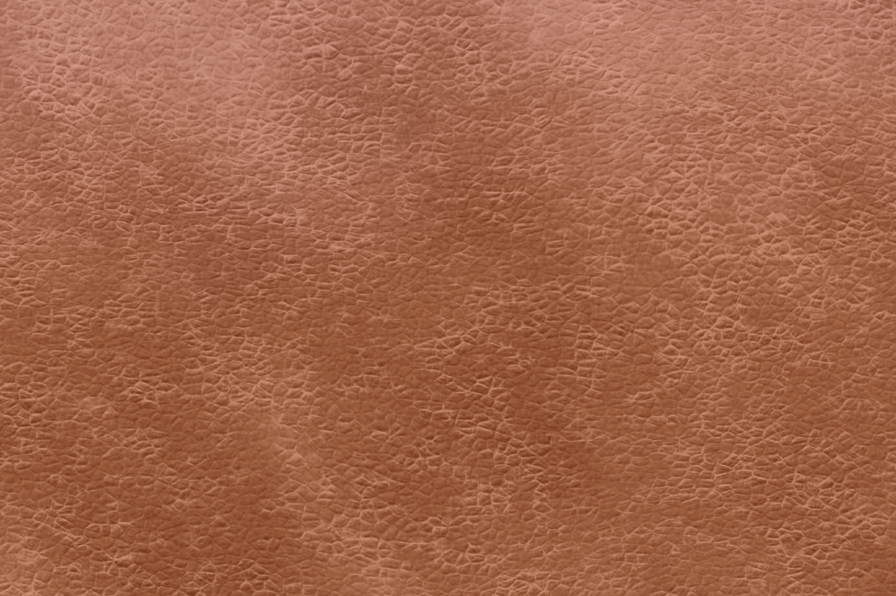
Give the GLSL for this texture, as a WebGL 2 fragment shader.

```glsl
#version 300 es
precision highp float;
// Soft tan leather: embossed pebble grain under broad, uneven light.

uniform vec2 u_resolution;
out vec4 fragColor;

// Colours
const vec3 SHADE = vec3(0.525, 0.277, 0.165);
const vec3 TAN   = vec3(0.632, 0.388, 0.268);
const vec3 LIT   = vec3(0.752, 0.512, 0.405);
const vec3 SHEEN = vec3(0.002, 0.012, 0.048);   // cool tint near the top

// Grain, in cells per canvas height
const vec2  PEBBLES      = vec2(42.0, 68.0);
const float FINE_SCALE   = 1.65;
const float JITTER       = 0.98;
const float FINE_SHARE   = 0.30;
const float LUMPS        = 0.45;
const float RELIEF       = 1.90;
const float GLINT        = 1.30;
const vec2  LIGHT_STEP   = vec2(-0.0014, 0.0032);

// Broad variation
const float WARP         = 0.070;
const float BLOTCH       = 2.20;
const float FALLOFF      = 1.05;
const float SPECKLE      = 0.55;
const float EXPOSURE     = 0.17;
const float SHOULDER     = 0.85;   // tone above which highlights flatten
const int   AA           = 2;

vec2 hash22(vec2 p) {
    vec3 q = fract(p.xyx * vec3(0.1031, 0.1030, 0.0973));
    q += dot(q, q.yzx + 33.33);
    return fract((q.xx + q.yz) * q.zy);
}

float valueNoise(vec2 p) {
    vec2 i = floor(p), f = fract(p);
    f = f * f * (3.0 - 2.0 * f);
    float a = hash22(i).x, b = hash22(i + vec2(1.0, 0.0)).x;
    float c = hash22(i + vec2(0.0, 1.0)).x, d = hash22(i + 1.0).x;
    return mix(mix(a, b, f.x), mix(c, d, f.x), f.y);
}

float fbm(vec2 p) {
    float sum = 0.0, weight = 0.5;
    for (int i = 0; i < 4; i++) {
        sum += weight * valueNoise(p);
        p = mat2(1.6, 1.2, -1.2, 1.6) * p + 7.3;
        weight *= 0.5;
    }
    return sum;
}

// Height of rounded cells: 0 in the creases, near 1 on the domes
float pebbleHeight(vec2 p) {
    vec2 cell = floor(p), f = fract(p);
    float nearest = 8.0, second = 8.0;
    for (int y = -1; y <= 1; y++)
    for (int x = -1; x <= 1; x++) {
        vec2 o = vec2(x, y);
        float d = length(o + 0.5 + JITTER * (hash22(cell + o) - 0.5) - f);
        second = min(second, max(nearest, d));
        nearest = min(nearest, d);
    }
    return 1.0 - exp(-3.8 * (second - nearest));
}

float grainHeight(vec2 p) {
    float coarse = pebbleHeight(p * PEBBLES + 40.0);
    float fine = pebbleHeight(p * PEBBLES * FINE_SCALE + 90.0);
    return mix(coarse, fine, FINE_SHARE);
}

// Bends the grain so its direction drifts over the hide
vec2 bend(vec2 p) {
    vec2 drift = vec2(valueNoise(p * 2.6 + 3.0), valueNoise(p * 2.6 + 19.0));
    vec2 wobble = vec2(valueNoise(p * 40.0 + 5.0), valueNoise(p * 40.0 + 31.0));
    return p + WARP * (drift - 0.5) + 0.006 * (wobble - 0.5);
}

// Slope shading plus thin bright creases that fade in and out
float grainTone(vec2 p) {
    vec2 q = bend(p), r = q + LIGHT_STEP;
    float here = grainHeight(q);
    float slope = here - grainHeight(r);
    slope += LUMPS * (valueNoise(q * PEBBLES * 1.3) - valueNoise(r * PEBBLES * 1.3));
    float broken = smoothstep(0.25, 0.80, valueNoise(q * PEBBLES * 0.8 + 70.0));
    float crease = (1.0 - here) * (1.0 - here);
    float glint = GLINT * (crease * broken - 0.11);
    float strength = 0.70 + 0.6 * valueNoise(p * 9.0 + 50.0);
    float speckle = SPECKLE * (valueNoise(p * 230.0) - 0.5);
    return strength * (RELIEF * (0.55 + 0.9 * broken) * slope + glint) + speckle;
}

// Large soft folds, brighter towards the top
float broadTone(vec2 p, vec2 uv) {
    float folds = fbm(p * vec2(2.8, 2.2) + vec2(p.y * 1.2, 11.0)) - 0.47;
    float side = uv.x - 0.42;
    return BLOTCH * folds + FALLOFF * (uv.y - 0.5) - 0.9 * side * side + EXPOSURE;
}

void main() {
    vec2 uv = gl_FragCoord.xy / u_resolution;
    vec2 centre = gl_FragCoord.xy / u_resolution.y;

    // Supersampled grain
    float tone = 0.0;
    for (int i = 0; i < AA * AA; i++) {
        vec2 offset = (vec2(i % AA, i / AA) + 0.5) / float(AA) - 0.5;
        tone += grainTone(centre + offset / u_resolution.y);
    }
    tone = tone / float(AA * AA) + broadTone(centre, uv);
    tone = clamp(tone - 0.5 * max(tone - SHOULDER, 0.0), -1.4, 1.6);

    vec3 colour = mix(TAN, tone < 0.0 ? SHADE : LIT, abs(tone));
    float cool = smoothstep(0.45, 1.05, uv.y + 0.5 * (fbm(centre * 3.0 + 60.0) - 0.47));
    fragColor = vec4(clamp(colour + SHEEN * cool, 0.0, 1.0), 1.0);
}
```
